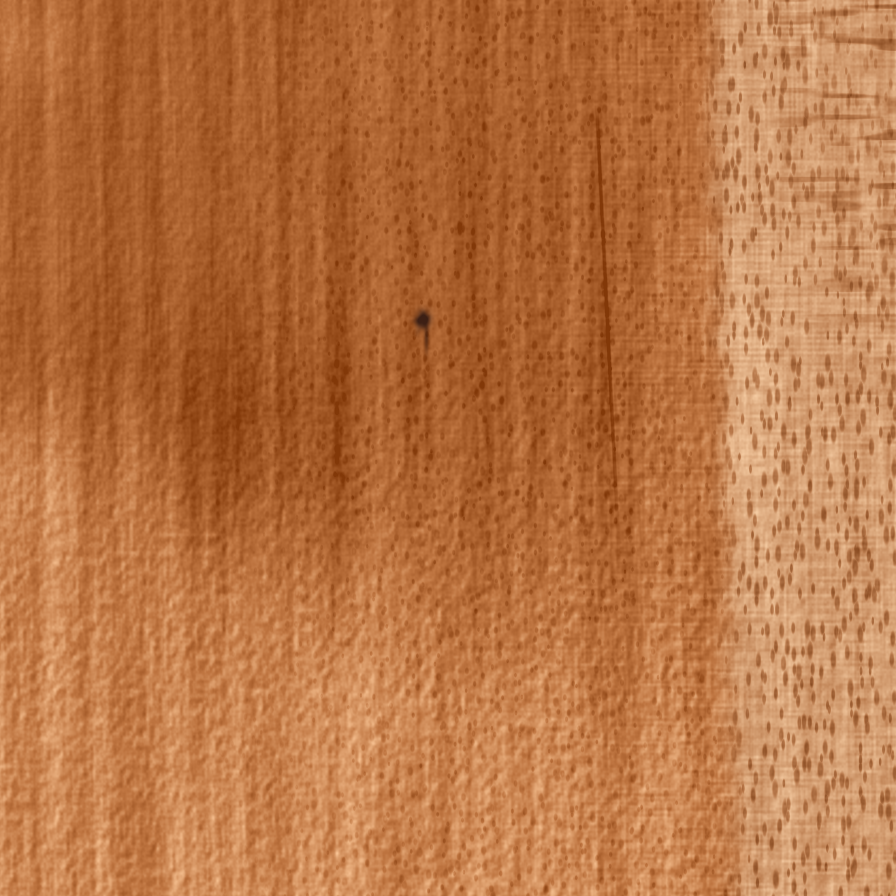
Write a Shadertoy shader that draws this texture.

```glsl
const vec3 DARK_WOOD = vec3(0.55, 0.26, 0.07);
const vec3 MID_WOOD = vec3(0.75, 0.46, 0.255);
const vec3 PALE_WOOD = vec3(0.94, 0.72, 0.53);
const vec3 SAPWOOD_TINT = vec3(-0.01, 0.035, 0.06);
const vec3 KNOT_COLOR = vec3(0.20, 0.10, 0.07);

float hash(vec2 p) {
    return fract(sin(dot(p, vec2(127.1, 311.7))) * 43758.5453);
}

float noise(vec2 p) {
    vec2 i = floor(p);
    vec2 f = fract(p);
    f = f * f * (3.0 - 2.0 * f);
    float low = mix(hash(i), hash(i + vec2(1.0, 0.0)), f.x);
    float high = mix(hash(i + vec2(0.0, 1.0)), hash(i + vec2(1.0, 1.0)), f.x);
    return mix(low, high, f.y);
}

// Noise centred on zero
float grain(vec2 p, vec2 scale) {
    return noise(p * scale + scale.yx) - 0.5;
}

float blob(vec2 p, vec2 center, vec2 radius) {
    vec2 d = (p - center) / radius;
    return exp(-dot(d, d));
}

float pebbles(vec2 p) {
    return noise(p * vec2(150.0, 95.0)) + 0.5 * noise(p * vec2(270.0, 190.0) + 31.0);
}

// Slope of the pebbled surface towards the light
float relief(vec2 p, vec2 toLight) {
    return pebbles(p - toLight) - pebbles(p + toLight);
}

// Short upright pores, one per jittered cell
float pores(vec2 p, vec2 cells, vec2 halfSize, float density) {
    vec2 home = floor(p * cells);
    float mask = 0.0;
    for (int y = -1; y <= 1; y++) {
        for (int x = -1; x <= 1; x++) {
            vec2 id = home + vec2(x, y);
            vec2 jitter = vec2(hash(id + 3.1), hash(id + 8.7));
            vec2 d = abs(p - (id + jitter) / cells);
            vec2 size = halfSize * (0.6 + 0.8 * hash(id + 5.3));
            float dist = length(d / size);
            float present = step(hash(id + 1.9), density);
            mask = max(mask, present * (1.0 - smoothstep(0.5, 1.3, dist)));
        }
    }
    return mask;
}

// Broad light and shade across the board
float boardTone(vec2 p, float sapwood, float seamX) {
    float edge = 0.53 - 0.45 * min(p.x, 0.4) + 0.10 * grain(p, vec2(28.0, 2.0));
    float softness = 0.07 + 0.25 * p.x;
    float sheen = 1.0 - smoothstep(edge - softness, edge + softness, p.y);
    float tone = 0.31 + 0.31 * sheen;
    tone -= 0.20 * blob(p, vec2(0.27, 0.52), vec2(0.17, 0.15));
    tone += 0.16 * blob(p, vec2(0.0, 0.96), vec2(0.08, 0.05));
    tone += 0.14 * blob(p, vec2(0.03, 0.50), vec2(0.10, 0.07));
    tone += 0.11 * smoothstep(-0.004, 0.006, p.x - seamX) * smoothstep(0.25, 0.6, p.y);
    tone = mix(tone, 0.74, sapwood);
    return tone + 0.13 * blob(p, vec2(0.825, 0.56), vec2(0.04, 0.2));
}

// Long growth lines running up the board
float streaks(vec2 p) {
    float x = p.x + 0.005 * grain(p, vec2(9.0, 6.0));
    vec2 q = vec2(x, p.y);
    return 0.24 * grain(q, vec2(58.0, 1.6)) + 0.20 * grain(q, vec2(125.0, 4.0))
         + 0.14 * grain(q, vec2(290.0, 14.0));
}

// Pale threads crossed by brown rays near the upper corner
float crossWeave(vec2 p, float rays) {
    float threads = 0.20 * grain(p, vec2(380.0, 18.0)) + 0.20 * grain(p, vec2(26.0, 310.0));
    float ray = smoothstep(0.58, 0.82, noise(p * vec2(17.0, 130.0)));
    return threads - 0.42 * rays * ray;
}

void mainImage(out vec4 fragColor, in vec2 fragCoord) {
    vec2 uv = fragCoord / iResolution.xy;

    // Zones
    float sapEdge = 0.825 - 0.035 * uv.y + 0.016 * grain(uv, vec2(30.0, 45.0));
    float sapwood = smoothstep(-0.025, 0.022, uv.x - sapEdge);
    float seamX = 0.69 - 0.05 * (uv.y - 0.4);
    float weave = smoothstep(0.5, 0.85, uv.x);
    float rays = smoothstep(0.82, 0.96, uv.x) * smoothstep(0.45, 0.9, uv.y);
    float rough = mix(0.34, 0.17, smoothstep(0.25, 0.8, uv.y)) * (1.0 - 0.55 * sapwood);

    // Surface
    float tone = boardTone(uv, sapwood, seamX);
    tone += streaks(uv) * (1.0 - 0.4 * sapwood);
    tone += rough * relief(uv, vec2(-0.0016, 0.0018));
    tone += crossWeave(uv, rays) * mix(0.3, 1.0, weave);
    tone += 0.10 * grain(uv, vec2(420.0, 360.0));

    // Pores grow longer and darker in the pale wood
    float finePores = pores(uv, vec2(95.0, 75.0), vec2(0.0025, 0.0042), 0.5);
    float longPores = pores(uv, vec2(82.0, 62.0), vec2(0.0025, 0.0075), 0.62);
    tone -= 0.22 * finePores * (1.0 - sapwood) * smoothstep(0.1, 0.5, uv.x);
    tone -= 0.48 * longPores * sapwood * (1.0 - 0.5 * rays);

    // Seam
    float seamSpan = smoothstep(0.38, 0.5, uv.y) * (1.0 - smoothstep(0.84, 0.9, uv.y));
    tone -= 0.35 * seamSpan * (1.0 - smoothstep(0.0008, 0.003, abs(uv.x - seamX)));

    // Colour
    tone = clamp(tone, -0.1, 1.1);
    vec3 color = mix(DARK_WOOD, MID_WOOD, min(tone * 2.0, 1.0));
    color = mix(color, PALE_WOOD, max(tone * 2.0 - 1.0, 0.0));
    color += SAPWOOD_TINT * sapwood;

    // Knot with a thin tail
    vec2 wobble = 0.006 * vec2(grain(uv, vec2(120.0)), grain(uv, vec2(140.0)));
    float knot = blob(uv + wobble, vec2(0.472, 0.642), vec2(0.007, 0.010));
    float tail = blob(uv, vec2(0.476, 0.622), vec2(0.0025, 0.014));
    color = mix(color, KNOT_COLOR, clamp(1.1 * knot + 0.55 * tail, 0.0, 0.92));

    fragColor = vec4(clamp(color, 0.0, 1.0), 1.0);
}
```
